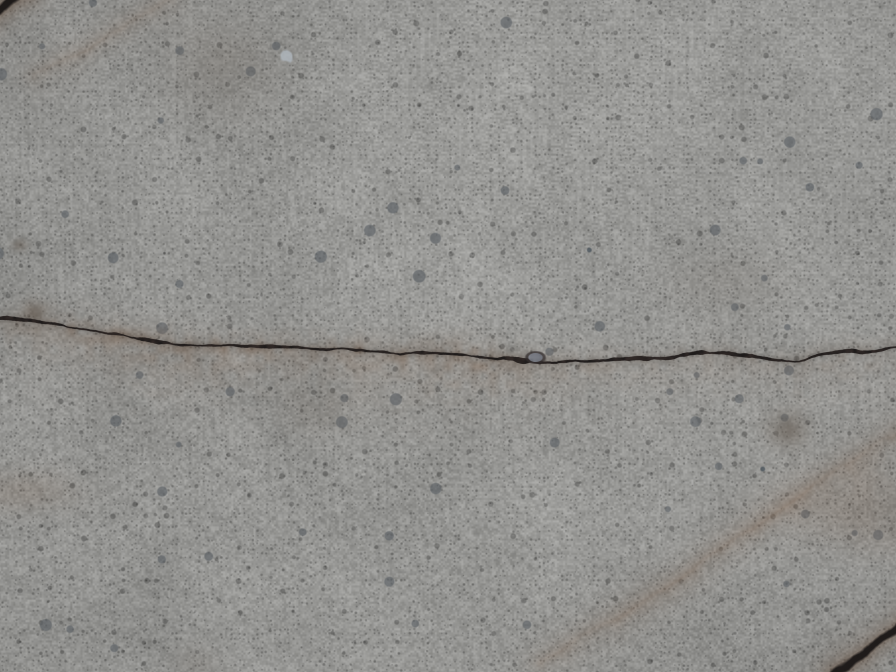
This texture is drawn by a WebGL 2 fragment shader. Its source:

```glsl
#version 300 es
precision highp float;
// Weathered concrete slab split by a thin, wandering horizontal crack.
// Layered value noise makes the mottling and grain, gridded dots make the pores,
// and soft blobs and segment distances place rust, stains and corner joints.

#define BASE vec3(0.588, 0.588, 0.578)
#define RUST vec3(0.46, 0.34, 0.25)
#define STAIN vec3(0.39, 0.355, 0.32)
#define GAP vec3(0.085, 0.075, 0.075)
#define GRAIN 0.105
#define MOTTLE 0.075
#define CRACK_WIDTH 0.0017
#define CRACK_JITTER 0.0085

uniform vec2 u_resolution;
out vec4 fragColor;

float hash(vec2 p) {
    return fract(sin(dot(p, vec2(127.1, 311.7))) * 43758.5453);
}

float noise(vec2 p) {
    vec2 i = floor(p), f = fract(p);
    f = f * f * (3.0 - 2.0 * f);
    return mix(mix(hash(i), hash(i + vec2(1, 0)), f.x),
               mix(hash(i + vec2(0, 1)), hash(i + vec2(1, 1)), f.x), f.y);
}

float fbm(vec2 p) {
    float sum = 0.0, amp = 0.5;
    for (int i = 0; i < 5; i++) {
        sum += amp * noise(p);
        p = mat2(1.6, 1.2, -1.2, 1.6) * p + 7.3;
        amp *= 0.5;
    }
    return sum;
}

float bump(float x, float center, float width) {
    float d = (x - center) / width;
    return exp(-d * d);
}

float blob(vec2 p, vec2 center, vec2 radius) {
    vec2 d = (p - center) / radius;
    return exp(-dot(d, d));
}

float segment(vec2 p, vec2 a, vec2 b) {
    vec2 pa = p - a, ba = b - a;
    return length(pa - ba * clamp(dot(pa, ba) / dot(ba, ba), 0.0, 1.0));
}

// One randomly sized dot per cell; density is the share of filled cells.
float specks(vec2 p, float scale, float density, float soft) {
    vec2 q = p * scale, cell = floor(q);
    vec2 center = 0.3 + 0.4 * vec2(hash(cell + 3.1), hash(cell + 8.7));
    float radius = mix(0.12, 0.28, hash(cell + 5.3));
    float dotMask = 1.0 - smoothstep(radius - soft * scale, radius + soft * scale, length(fract(q) - center));
    return dotMask * step(hash(cell), density);
}

// Height of the crack: a shallow bowl with a few dips and fine jitter.
float crackHeight(float x) {
    float y = 0.527 - 0.1305 * x + 0.072 * x * x;
    y += 0.006 * bump(x, 1.05, 0.045) - 0.010 * bump(x, 0.27, 0.08);
    y -= 0.006 * bump(x, 0.83, 0.07) + 0.010 * bump(x, 1.18, 0.045);
    return y + CRACK_JITTER * (fbm(vec2(x * 27.0, 4.0)) - 0.48);
}

void main() {
    vec2 p = gl_FragCoord.xy / u_resolution.y;
    float px = 1.0 / u_resolution.y;
    float cloud = fbm(p * 5.0 + 2.0), patches = fbm(p * 17.0 + 31.0);

    // Slab tone, mottling and grain
    vec3 color = BASE + MOTTLE * (cloud - 0.48) + 0.06 * (patches - 0.48);
    color += GRAIN * (noise(p * 330.0) - 0.5) + 0.05 * (noise(p * 170.0 + 9.0) - 0.5);
    color *= 1.025 - 0.10 * dot(p - vec2(0.72, 0.56), p - vec2(0.72, 0.56));

    // Pores and darker aggregate
    color *= 1.0 - 0.22 * specks(p, 150.0, 0.30, px);
    color *= 1.0 - 0.24 * specks(p + 0.37, 64.0, 0.10, px);
    color = mix(color, vec3(0.34, 0.36, 0.38), 0.6 * specks(p + 0.71, 29.0, 0.05, px));

    // Broad stains
    float stain = 0.24 * blob(p, vec2(0.33, 0.90), vec2(0.08, 0.07));
    stain += 0.14 * blob(p, vec2(1.08, 0.58), vec2(0.09, 0.05));
    stain += 0.16 * blob(p, vec2(0.47, 0.39), vec2(0.06, 0.04));
    stain += 0.45 * blob(p, vec2(1.172, 0.361), vec2(0.030, 0.027));
    stain += 0.50 * blob(p, vec2(0.029, 0.635), vec2(0.012, 0.009));
    stain += 0.60 * blob(p, vec2(0.052, 0.535), vec2(0.017, 0.016));
    stain += 0.16 * blob(p, vec2(0.29, 0.01), vec2(0.04, 0.03));
    color = mix(color, STAIN, clamp(stain * (0.55 + 0.9 * patches), 0.0, 1.0));

    // Diagonal rusty bands
    vec2 warped = p + 0.025 * (vec2(cloud, patches) - 0.48);
    float lowerEdge = segment(warped, vec2(0.81, 0.01), vec2(1.36, 0.37));
    float upperEdge = segment(warped, vec2(0.05, 0.885), vec2(0.25, 1.0));
    float rust = 0.30 * exp(-lowerEdge * 65.0) + 0.20 * exp(-upperEdge * 70.0);
    rust += 0.20 * blob(p, vec2(1.29, 0.24), vec2(0.12, 0.055));
    rust += 0.15 * blob(p, vec2(0.02, 0.27), vec2(0.09, 0.03));

    // Rust seeping from the crack, strongest below its left half
    float offset = p.y - crackHeight(p.x);
    float seep = exp(-abs(offset) * (offset < 0.0 ? 28.0 : 75.0));
    float seepShare = 0.13 + 0.22 * bump(p.x, 0.25, 0.18) + 0.23 * bump(p.x, 0.65, 0.15);
    rust += seep * seepShare * (0.35 + 1.3 * noise(p * 75.0));
    color = mix(color, RUST, clamp(rust * (0.5 + patches), 0.0, 0.75));

    // Crack with chipped, wider stretches
    float chips = bump(p.x, 0.01, 0.035) + bump(p.x, 0.225, 0.018) + bump(p.x, 0.405, 0.018);
    chips += bump(p.x, 0.635, 0.015) + 1.5 * bump(p.x, 0.775, 0.025) + bump(p.x, 0.97, 0.055);
    chips += 1.2 * bump(p.x, 1.035, 0.018) + 1.1 * bump(p.x, 1.10, 0.026) + bump(p.x, 1.26, 0.035);
    float halfWidth = CRACK_WIDTH * (0.45 + 0.75 * noise(vec2(p.x * 70.0, 2.0)) + chips * (0.35 + noise(p * 110.0)));
    float gap = 1.0 - smoothstep(halfWidth - px * 0.6, halfWidth + px * 0.8, abs(offset));
    color *= 1.0 - 0.22 * exp(-abs(offset) * 240.0);
    color = mix(color, GAP + 0.09 * noise(p * 180.0) * vec3(1.0, 0.75, 0.65), gap * 0.93);

    // Pebble lodged in the crack, pale chip and blue-grey flecks
    float pebble = length((p - vec2(0.797, 0.468)) * vec2(1.0, 1.6)) + 0.004 * (patches - 0.5);
    color = mix(color, GAP * 2.3, 0.75 * (1.0 - smoothstep(0.013, 0.017, pebble)));
    color = mix(color, vec3(0.46, 0.47, 0.50) + 0.12 * (noise(p * 220.0) - 0.5), 1.0 - smoothstep(0.009, 0.012, pebble));
    float pale = length(p - vec2(0.425, 0.917)) + 0.006 * (noise(p * 120.0) - 0.5);
    color = mix(color, vec3(0.70, 0.73, 0.76), 0.75 * (1.0 - smoothstep(0.008, 0.012, pale)));
    float fleck = min(length(p - vec2(1.135, 0.302)), length(p - vec2(0.877, 0.628)));
    color = mix(color, vec3(0.27, 0.31, 0.34), 0.75 * (1.0 - smoothstep(0.002, 0.005, fleck)));

    // Dark joints cutting the two corners
    float joint = min(segment(warped, vec2(1.235, -0.005), vec2(1.36, 0.083)), segment(warped, vec2(-0.02, 0.973), vec2(0.04, 1.012)));
    color = mix(color, RUST * 0.8, 0.65 * exp(-joint * 70.0));
    color = mix(color, GAP, 0.9 * (1.0 - smoothstep(0.003, 0.008, joint)));

    fragColor = vec4(clamp(color, 0.0, 1.0), 1.0);
}
```
